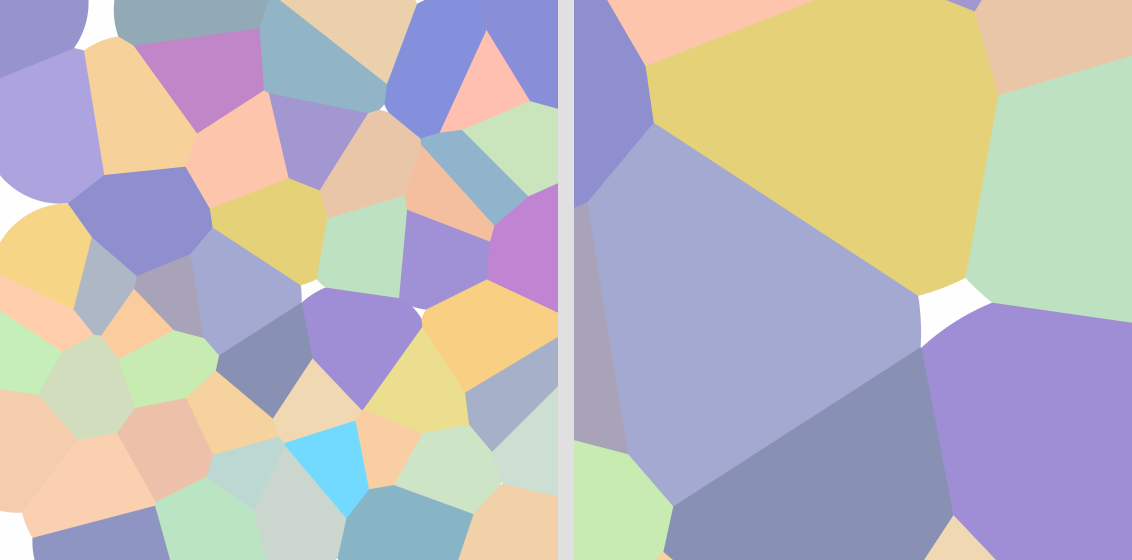
Left: the whole. Right: its middle third, enlarged.
Reproduce this pattern procedurally as a Shadertoy shader.

```glsl
#define CELL_COUNT 50
#define DISC_RADIUS 0.14
#define EDGE_PIXELS 1.0
#define TINT_SPREAD 0.18
#define SEED 7u
#define PAPER vec3(1.0, 0.995, 1.0)

// Integer hash: three independent values in 0..1
vec3 hash3(uint n) {
    uvec3 v = uvec3(n, n + 17u * SEED, n * 3u + SEED) * 1664525u + 1013904223u;
    v.x += v.y * v.z; v.y += v.z * v.x; v.z += v.x * v.y;
    v ^= v >> 16u;
    v.x += v.y * v.z; v.y += v.z * v.x; v.z += v.x * v.y;
    return vec3(v >> 8u) / 16777216.0;
}

// Cell centres: evenly spread columns, random heights
vec2 cellCentre(int i, float aspect) {
    float column = fract(float(i) * 0.618034 + 0.31);
    return vec2(column * aspect, hash3(uint(i)).y);
}

// Each colour family takes a fixed share of the cells; rgb plus variation
vec3 cellColour(int i) {
    float share = (float(i) + 0.5) / float(CELL_COUNT);
    vec4 family = vec4(0.61, 0.64, 0.79, 1.0);                        // slate blue
    if (share > 0.36) family = vec4(0.76, 0.89, 0.76, 0.8);           // pale green
    if (share > 0.56) family = vec4(0.95, 0.80, 0.65, 0.6);           // peach
    if (share > 0.86) family = vec4(0.93, 0.83, 0.51, 0.6);           // gold
    if (share > 0.94) family = vec4(0.79, 0.53, 0.80, 0.5);           // orchid
    if (share > 0.98) family = vec4(0.45, 0.85, 1.00, 0.1);           // cyan
    vec3 tint = (hash3(uint(i) + 500u) - 0.5) * TINT_SPREAD * family.w;
    return clamp(family.rgb + tint, 0.0, 1.0);
}

void mainImage(out vec4 fragColor, in vec2 fragCoord) {
    vec2 p = fragCoord / iResolution.y;
    float aspect = iResolution.x / iResolution.y;
    float edge = EDGE_PIXELS / iResolution.y;

    // Two nearest centres
    int first = 0, second = 0;
    float d1 = 1e3, d2 = 1e3;
    for (int i = 0; i < CELL_COUNT; i++) {
        float d = distance(p, cellCentre(i, aspect));
        if (d < d1) {
            d2 = d1; second = first;
            d1 = d;  first = i;
        } else if (d < d2) {
            d2 = d;  second = i;
        }
    }

    // Straight border between neighbours
    float gap = distance(cellCentre(first, aspect), cellCentre(second, aspect));
    float border = (d2 * d2 - d1 * d1) / (2.0 * max(gap, 1e-4));
    float own = clamp(0.5 + border / edge, 0.0, 1.0);
    vec3 colour = mix(cellColour(second), cellColour(first), own);

    // Round outer rim against the paper
    float inside = clamp(0.5 + (DISC_RADIUS - d1) / edge, 0.0, 1.0);
    fragColor = vec4(mix(PAPER, colour, inside), 1.0);
}
```
